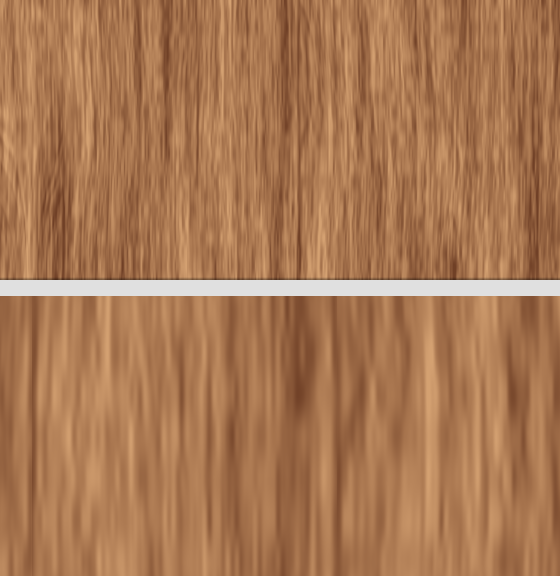
Top: the whole. Bottom: its middle third, enlarged.
A Shadertoy shader for this texture:

```glsl
// Brown wooden boards with vertical grain, arched growth rings and dark seams.

const vec3 DARK_WOOD = vec3(0.48, 0.29, 0.18);
const vec3 MID_WOOD = vec3(0.65, 0.45, 0.30);
const vec3 LIGHT_WOOD = vec3(0.80, 0.60, 0.42);

const float BOARD_WIDTH = 0.42;
const float RING_DENSITY = 75.0;
const float RING_BEND = 0.13;
const float RING_CONTRAST = 0.46;
const float PATCH_CONTRAST = 0.36;
const float STREAK_CONTRAST = 0.34;
const float FIBRE_CONTRAST = 0.52;
const float FLECK_CONTRAST = 0.46;
const float SEAM_SHADE = 0.5;
const float SEAM_LINE = 0.5;
const float TONE_BIAS = 0.09;
const float EDGE_HEIGHT = 0.012;

float hash(vec2 p) {
    vec3 q = fract(p.xyx * 0.1031);
    q += dot(q, q.yzx + 33.33);
    return fract((q.x + q.y) * q.z);
}

// Signed value noise, -1 to 1
float noise(vec2 p) {
    vec2 cell = floor(p);
    vec2 f = fract(p);
    f = f * f * (3.0 - 2.0 * f);
    float low = mix(hash(cell), hash(cell + vec2(1.0, 0.0)), f.x);
    float high = mix(hash(cell + vec2(0.0, 1.0)), hash(cell + 1.0), f.x);
    return 2.0 * mix(low, high, f.y) - 1.0;
}

// Growth rings: contours of a stretched height field
float growthRings(vec2 p, float board) {
    float height = p.x + RING_BEND * noise(vec2(p.x * 5.5, p.y * 1.3) + board * 17.0);
    height += 0.03 * noise(vec2(p.x * 13.0, p.y * 2.6) + 41.0);
    height += 0.004 * noise(vec2(p.x * 70.0, p.y * 14.0) + 83.0);
    return noise(vec2(height * RING_DENSITY + 200.0, board + 0.5));
}

// Dark joint with a soft shadow on both sides
float seamDarkness(float offset, vec2 p) {
    float d = abs(offset);
    float fade = 0.75 + 0.35 * noise(vec2(p.x * 12.0, p.y * 3.0) + 61.0);
    float shadow = SEAM_SHADE * exp(-d / 0.025);
    float line = SEAM_LINE * (1.0 - smoothstep(0.002, 0.009, d));
    return (shadow + line) * fade;
}

void mainImage(out vec4 fragColor, in vec2 fragCoord) {
    vec2 p = fragCoord / iResolution.y;

    // Irregular boards and a gently wandering grain
    float slot = floor(p.x / BOARD_WIDTH);
    float seamX = (slot + 0.25 + 0.5 * hash(vec2(slot, 7.0))) * BOARD_WIDTH;
    float board = slot + step(seamX, p.x);
    vec2 grain = p;
    grain.x += 0.012 * noise(vec2(p.x * 6.0, p.y * 2.0) + 29.0);

    // Tone: broad patches, streaks, rings, then fine fibres
    float tone = TONE_BIAS;
    tone += PATCH_CONTRAST * noise(vec2(grain.x * 10.0, grain.y * 1.4) + 11.0);
    tone += STREAK_CONTRAST * noise(vec2(grain.x * 36.0, grain.y * 2.2) + 23.0);
    tone += RING_CONTRAST * growthRings(p, board);
    tone += FIBRE_CONTRAST * noise(vec2(grain.x * 115.0, grain.y * 4.0) + 37.0);
    tone += FLECK_CONTRAST * noise(vec2(grain.x * 180.0, grain.y * 20.0) + 53.0);
    tone -= seamDarkness(p.x - seamX, p);
    tone = clamp(tone, -1.25, 1.2);

    vec3 color = tone < 0.0 ? mix(MID_WOOD, DARK_WOOD, -tone)
                            : mix(MID_WOOD, LIGHT_WOOD, tone);

    // Shaded lower end of the boards
    color *= mix(0.65, 1.0, smoothstep(0.0, EDGE_HEIGHT, p.y));
    fragColor = vec4(color, 1.0);
}
```
